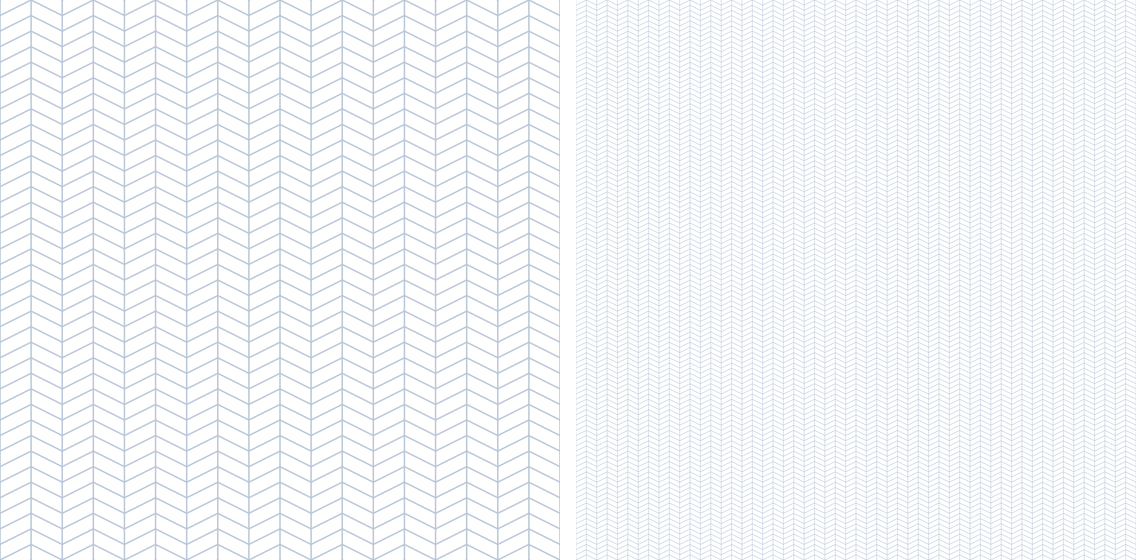
Left, the tile; right, the same tile 3 across and 3 down.
Give the GLSL for this pattern, as a three.js fragment shader.

```glsl
// Thin blue-grey chevron lattice on white: 18 columns of slanted tiles, 36 rows.
// A triangle wave shifts the row lines up and down between vertical rules,
// and both line families are drawn from their distances to the nearest line.

varying vec2 vUv;

// Distance to the nearest whole number
float toNearest(float v) {
  return abs(fract(v + 0.5) - 0.5);
}

// Smooth-edged coverage of a line, from the distance to its centre
float stroke(float dist, float width, float pixel) {
  return clamp((0.5 * width - dist) / pixel + 0.5, 0.0, 1.0);
}

void main() {
  vec2 grid = vUv * vec2(18.0, 36.0);
  float pixel = max(fwidth(vUv.x), 0.00001);

  // Vertical rules between columns
  float rule = stroke(toNearest(grid.x) / 18.0, 0.0026, pixel);

  // Zigzag rows, peaking on odd rules; 0.8944 corrects for their 1:2 slope
  float zigzag = abs(mod(grid.x, 2.0) - 1.0);
  float slantDist = toNearest(grid.y + zigzag) / 36.0 * 0.8944;
  float slant = stroke(slantDist, 0.0026, pixel);

  float ink = 1.0 - (1.0 - rule) * (1.0 - slant);
  vec3 paper = vec3(1.0);
  vec3 lineBlue = vec3(0.72, 0.775, 0.84);
  gl_FragColor = vec4(mix(paper, lineBlue, ink), 1.0);
}
```
